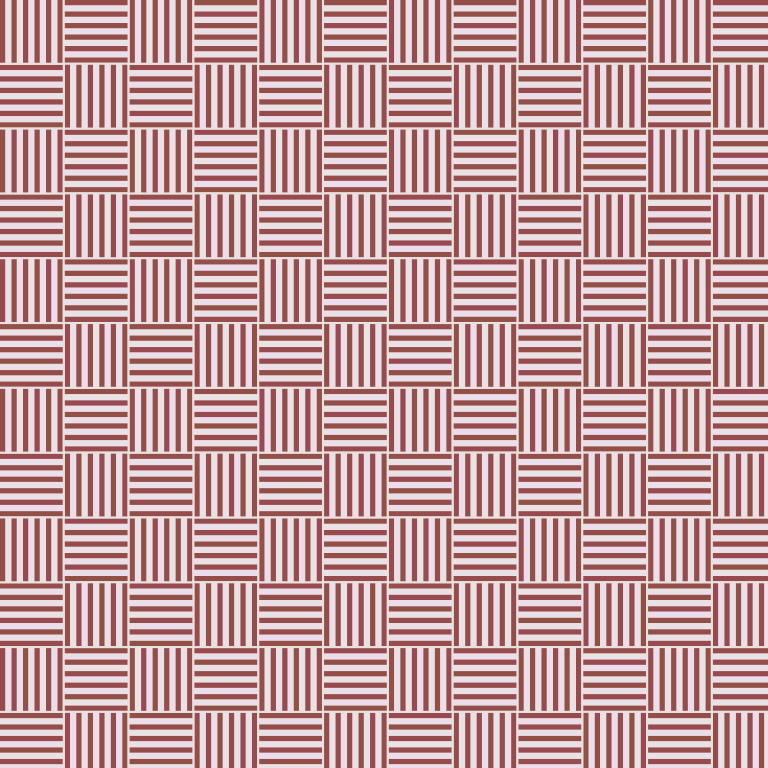
This pattern is drawn by a three.js fragment shader. Its source:

```glsl
varying vec2 vUv;

const float TILES = 11.85;          // tiles across the canvas, the last one cut
const float GAP = 0.032;            // seam width, in tiles
const float BAR = 0.0805;           // bar width, in tiles
const float BARS = 6.0;             // bars in each tile
const float INNER = 1.0 - GAP;
const float PITCH = (INNER - BAR) / (BARS - 1.0);

const vec3 BAR_CRIMSON = vec3(0.600, 0.287, 0.315);
const vec3 BAR_BROWN = vec3(0.572, 0.316, 0.268);
const vec3 GROUND_LILAC = vec3(0.922, 0.866, 0.922);
const vec3 GROUND_PALE = vec3(0.916, 0.890, 0.896);
const vec3 SEAM = vec3(0.910, 0.882, 0.875);

// Layered sines: a tint from 0 to 1 for each strip of each tile
float stripTint(vec2 tile, float strip) {
  float a = sin(dot(tile, vec2(2.7, 4.1)) + strip * 1.9);
  float b = sin(dot(tile, vec2(5.3, 1.7)) - strip * 3.3 + 1.2);
  return 0.5 + 0.3 * a + 0.2 * b;
}

// Share of a pixel lying inside an edge at a signed distance
float coverage(float inside, float pixel) {
  return clamp(inside / pixel + 0.5, 0.0, 1.0);
}

void main() {
  // Tile grid, anchored at the upper left
  vec2 grid = vec2(vUv.x, 1.0 - vUv.y) * TILES;
  vec2 pixel = max(fwidth(grid), vec2(1e-5));
  vec2 tile = floor(grid + 0.5 * GAP);
  vec2 local = fract(grid + 0.5 * GAP) - 0.5;

  // Alternate tiles turn by a quarter; x then runs across the bars
  bool turned = mod(tile.x + tile.y, 2.0) > 0.5;
  vec2 q = turned ? local.yx : local;
  vec2 w = turned ? pixel.yx : pixel;

  // Tile interior and bars
  float interior = coverage(0.5 * INNER - abs(q.x), w.x)
                 * coverage(0.5 * INNER - abs(q.y), w.y);
  float strip = q.x / PITCH;
  float toBar = abs(fract(strip) - 0.5) * PITCH;
  float bar = coverage(0.5 * BAR - toBar, w.x);

  // Separate tints for the bars and the light strips between them
  float barTint = stripTint(tile, floor(strip));
  float groundTint = stripTint(tile + 7.0, floor(strip + 0.5));
  vec3 barColor = mix(BAR_CRIMSON, BAR_BROWN, barTint);
  vec3 groundColor = mix(GROUND_LILAC, GROUND_PALE, groundTint);

  vec3 color = mix(SEAM, mix(groundColor, barColor, bar), interior);
  gl_FragColor = vec4(color, 1.0);
}
```
